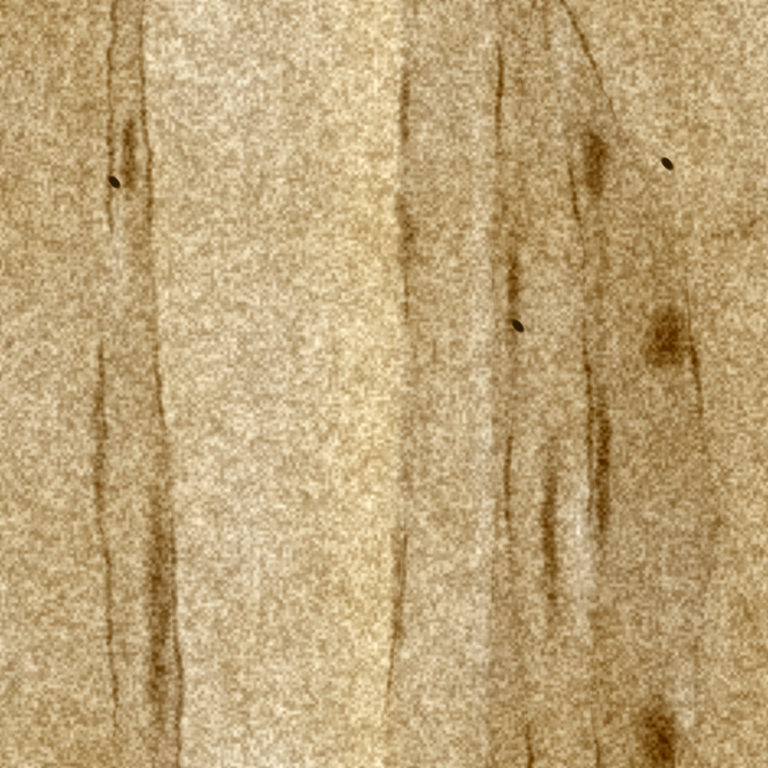
This texture is drawn by a Shadertoy shader. Its source:

```glsl
float hash(vec2 p) {
    vec3 q = fract(p.xyx * 0.1031);
    q += dot(q, q.yzx + 33.33);
    return fract((q.x + q.y) * q.z);
}

float noise(vec2 p) {
    vec2 cell = floor(p), f = fract(p);
    f = f * f * (3.0 - 2.0 * f);
    return mix(mix(hash(cell), hash(cell + vec2(1, 0)), f.x),
               mix(hash(cell + vec2(0, 1)), hash(cell + vec2(1, 1)), f.x), f.y);
}

float fbm(vec2 p) {
    return 0.55 * noise(p) + 0.3 * noise(p * 2.1 + 17.0) + 0.15 * noise(p * 4.3 + 41.0);
}

// Seam position at height y, from four knots running bottom to top
float seamX(vec4 knots, float y) {
    vec3 t = clamp(y * 3.0 - vec3(0, 1, 2), 0.0, 1.0);
    return mix(mix(mix(knots.x, knots.y, t.x), knots.z, t.y), knots.w, t.z);
}

// Soft lens: centre in xy, half size in zw
float lens(vec2 p, vec4 shape) {
    vec2 d = (p - shape.xy) / shape.zw;
    return exp(-pow(dot(d, d), 1.5));
}

const vec4 SEAMS[7] = vec4[7](
    vec4(0.150, 0.128, 0.140, 0.148), vec4(0.235, 0.222, 0.195, 0.185),
    vec4(0.505, 0.525, 0.527, 0.528), vec4(0.635, 0.640, 0.648, 0.650),
    vec4(0.685, 0.660, 0.670, 0.690), vec4(0.775, 0.772, 0.762, 0.705),
    vec4(0.900, 0.930, 0.890, 0.735));

const float LAYER_TONES[8] = float[8](0.75, 0.745, 0.815, 0.765, 0.70, 0.73, 0.675, 0.755);

const vec4 STAINS[12] = vec4[12](
    vec4(0.527, 0.855, 0.008, 0.06), vec4(0.527, 0.69, 0.012, 0.055),
    vec4(0.517, 0.24, 0.009, 0.11), vec4(0.775, 0.79, 0.018, 0.05),
    vec4(0.667, 0.61, 0.010, 0.08), vec4(0.783, 0.38, 0.010, 0.12),
    vec4(0.716, 0.30, 0.011, 0.13), vec4(0.207, 0.20, 0.017, 0.16),
    vec4(0.870, 0.56, 0.030, 0.04), vec4(0.130, 0.42, 0.008, 0.10),
    vec4(0.167, 0.80, 0.011, 0.05), vec4(0.860, 0.04, 0.030, 0.05));

const vec4 PALE_PATCHES[4] = vec4[4](
    vec4(0.757, 0.27, 0.017, 0.14), vec4(0.895, 0.08, 0.020, 0.05),
    vec4(0.735, 0.93, 0.016, 0.09), vec4(0.150, 0.67, 0.014, 0.07));

void mainImage(out vec4 fragColor, in vec2 fragCoord) {
    vec2 uv = fragCoord / iResolution.xy;
    vec2 warped = uv + 0.014 * (vec2(fbm(uv * vec2(22, 30)), fbm(uv * 25.0 + 60.0)) - 0.5);

    // Upright layers with open cracks and pale rims at the seams
    float tone = LAYER_TONES[0], dark = 0.0, pale = 0.0;
    for (int i = 0; i < 7; i++) {
        float id = float(i) * 7.3;
        float bend = 0.024 * (fbm(vec2(id, uv.y * 9.0)) - 0.5);
        float d = uv.x - seamX(SEAMS[i], uv.y) - bend
                + 0.004 * (noise(vec2(uv.y * 60.0, id)) - 0.5);
        float opening = smoothstep(0.42, 0.75, noise(vec2(id + 3.0, uv.y * 8.0)));
        float side = i % 2 == 0 ? -1.0 : 1.0;
        float rim = (d - side * 0.010) / 0.006;
        tone = mix(tone, LAYER_TONES[i + 1], smoothstep(-0.006, 0.006, d));
        dark = max(dark, (0.25 + 0.55 * opening)
                 * smoothstep(0.003 + 0.005 * opening, 0.0, abs(d)));
        dark = max(dark, 0.22 * exp(-abs(d) / 0.012));
        pale += exp(-rim * rim) * (0.3 + 0.7 * noise(vec2(id + 5.0, uv.y * 7.0)));
    }

    // Bright band in the wide layer, grey ridge beside the next one
    float cream = smoothstep(0.40, 0.48, warped.x) * smoothstep(0.528, 0.505, warped.x);
    float ridge = lens(warped, vec4(0.626, 0.45, 0.016, 0.6));
    tone += 0.035 * cream + 0.05 * ridge;

    // Rusty hollows and pale chips
    for (int i = 0; i < 12; i++)
        dark = max(dark, lens(warped, STAINS[i]) * (0.55 + 0.6 * fbm(uv * vec2(60, 25))));
    float chips = 0.0;
    for (int i = 0; i < 4; i++) chips = max(chips, lens(warped, PALE_PATCHES[i]));

    // Slanted fracture at the right
    float slant = warped.y - 0.69 - 0.5 * max(warped.x - 0.94, 0.0);
    dark = max(dark, 0.45 * smoothstep(0.89, 0.95, uv.x) * exp(-abs(slant) / 0.008));

    // Streaks, blotches and fine grain
    float streak = fbm(uv * vec2(55, 5)) - 0.5;
    float blotch = fbm(uv * vec2(9, 7) + 30.0) - 0.5;
    float grain = noise(uv * 235.0) - 0.5 + 0.6 * (noise(uv * 170.0 + 80.0) - 0.5)
                - 0.5 * (noise(uv * 85.0 + 9.0) - 0.5);
    tone += 0.07 * streak + 0.09 * blotch + 0.05 * pale + 0.10 * chips;
    tone -= 0.29 * dark;
    tone += 0.20 * grain;

    // Rare black flecks
    vec2 cell = floor(uv * 11.0);
    vec2 offset = fract(uv * 11.0) - 0.3 - 0.4 * vec2(hash(cell + 4.0), hash(cell + 8.0));
    offset.x += 0.5 * offset.y;
    float fleck = step(0.97, hash(cell + 50.0))
                * smoothstep(0.09, 0.04, length(offset * vec2(1.0, 0.8)));
    tone = mix(tone, 0.2, 0.85 * fleck);

    // Ochre to cream: green and blue follow the tone
    float lightness = (tone - 0.52) / 0.35;
    float grey = 0.5 * ridge + 0.6 * chips - 0.6 * cream + 1.2 * blotch
               + 0.3 * smoothstep(0.20, 0.24, uv.x) * smoothstep(0.42, 0.34, uv.x);
    vec3 color = tone - vec3(0.0, mix(0.14, 0.08, lightness), mix(0.35, 0.24, lightness));
    color += grey * vec3(-0.015, 0.0, 0.04);
    color = mix(color, vec3(0.16, 0.11, 0.06), 0.8 * fleck);
    fragColor = vec4(clamp(color, 0.0, 1.0), 1.0);
}
```
